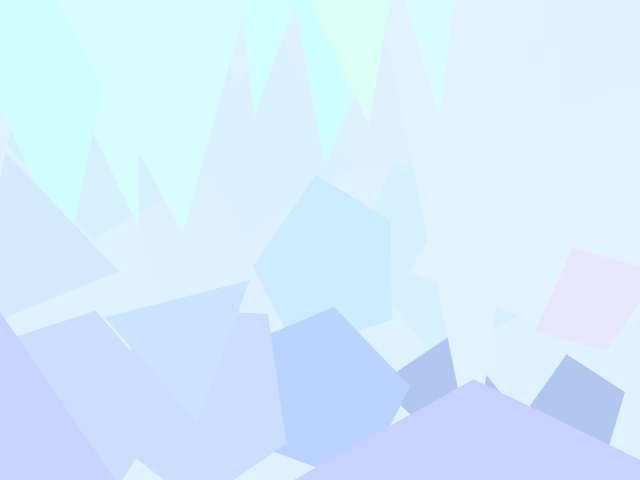
This background is drawn by a Shadertoy shader. Its source:

```glsl
// Flat pastel shards: convex polygons and wedges overlap in painted layers.
// Cyan spikes hang from the top, ice blue fills the middle, and periwinkle
// peaks rise from below. Lengths are in canvas heights.

const float TAU = 6.2831853;

float hash(float i, float salt) {
    return fract(sin(i * 12.9898 + salt * 78.233) * 43758.5453);
}

// Irregular convex polygon: the intersection of jittered half planes.
float shard(vec2 p, float sides, float radius, float seed) {
    float d = -1.0;
    float turn = hash(seed, 1.0);
    for (float k = 0.0; k < sides; k++) {
        float jitter = 0.28 * (hash(seed, k + 10.0) - 0.5);
        float a = TAU * (turn + (k + jitter) / sides);
        float reach = radius * mix(0.85, 1.15, hash(seed, k + 20.0));
        d = max(d, dot(p, vec2(cos(a), sin(a))) - reach);
    }
    return d;
}

// Endless wedge with its tip at the origin, opening upward, then leaned.
float wedge(vec2 p, float halfAngle, float lean) {
    float c = cos(lean), s = sin(lean);
    vec2 q = vec2(c * p.x - s * p.y, s * p.x + c * p.y);
    return abs(q.x) * cos(halfAngle) - q.y * sin(halfAngle);
}

// Paints a flat shape with an edge one pixel wide.
void paint(inout vec3 color, vec3 fill, float d) {
    color = mix(color, fill, clamp(0.5 - d * iResolution.y, 0.0, 1.0));
}

void mainImage(out vec4 fragColor, in vec2 fragCoord) {
    vec2 p = fragCoord / iResolution.y;
    float width = iResolution.x / iResolution.y;
    vec3 color = vec3(0.87, 0.95, 1.0);

    // Broad ice panes, with one lavender pane near the right edge
    for (float i = 0.0; i < 8.0; i++) {
        vec2 center = vec2(width * fract(i * 0.618 + 0.1),
                           mix(0.42, 0.85, hash(i, 2.0)));
        float sides = 3.0 + floor(3.0 * hash(i, 3.0));
        vec3 ice = mix(vec3(0.84, 0.94, 1.0), vec3(0.90, 0.95, 1.0), hash(i, 4.0));
        paint(color, ice, shard(p - center, sides, mix(0.13, 0.21, hash(i, 5.0)), i));
    }
    paint(color, vec3(0.91, 0.90, 1.0),
          shard(p - vec2(0.92 * width, 0.37), 4.0, 0.09, 31.0));

    // Sky blue pane in the middle
    paint(color, vec3(0.80, 0.92, 1.0),
          shard(p - vec2(0.52 * width, 0.44), 5.0, 0.14, 37.0));

    // Lower blocks, from small slate on the right to large pale blue on the left
    for (float i = 0.0; i < 5.0; i++) {
        float t = 0.9 - 0.2 * i;
        vec2 center = vec2(width * t, 0.17 + 0.06 * (hash(i, 6.0) - 0.5));
        vec3 block = t > 0.6 ? vec3(0.70, 0.78, 0.94)
                   : t > 0.4 ? vec3(0.73, 0.83, 1.0) : vec3(0.80, 0.87, 1.0);
        float sides = t > 0.6 ? 4.0 : 5.0;
        paint(color, block, shard(p - center, sides, t > 0.6 ? 0.09 : 0.165, i + 40.0));
    }

    // Long pale lance reaching down behind the front peak
    paint(color, vec3(0.89, 0.95, 1.0),
          wedge(p - vec2(0.74 * width, 0.03), 0.17, -0.03));

    // Cyan spikes hanging from the top, one of them mint
    for (float i = 0.0; i < 8.0; i++) {
        vec2 tip = vec2(width * 0.76 * fract(i * 0.618 + 0.05),
                        mix(0.47, 0.82, hash(i, 7.0)));
        vec3 cyan = mix(vec3(0.80, 1.0, 1.0), vec3(0.86, 0.985, 1.0), hash(i, 8.0));
        if (i == 6.0) {
            cyan = vec3(0.86, 1.0, 0.96);
            tip.y = 0.74;
        }
        float halfAngle = mix(0.2, 0.45, hash(i, 9.0));
        paint(color, cyan, wedge(p - tip, halfAngle, 0.5 * (hash(i, 30.0) - 0.5)));
    }

    // Loose triangles in front of the left side
    for (float i = 0.0; i < 2.0; i++) {
        vec2 center = vec2(width * (0.06 + 0.22 * i), 0.47 - 0.19 * i);
        vec3 pale = mix(vec3(0.83, 0.92, 1.0), vec3(0.80, 0.89, 1.0), i);
        paint(color, pale, shard(p - center, 3.0, 0.11 - 0.025 * i, i + 60.0));
    }

    // Periwinkle peaks rising from the bottom edge
    for (float i = 0.0; i < 2.0; i++) {
        vec2 tip = vec2(width * (0.75 * i - 0.01), 0.37 - 0.16 * i);
        float d = wedge(vec2(p.x - tip.x, tip.y - p.y), 0.6 + 0.49 * i, 0.03 * i);
        paint(color, mix(vec3(0.78, 0.83, 1.0), vec3(0.79, 0.82, 1.0), i), d);
    }

    fragColor = vec4(color, 1.0);
}
```
